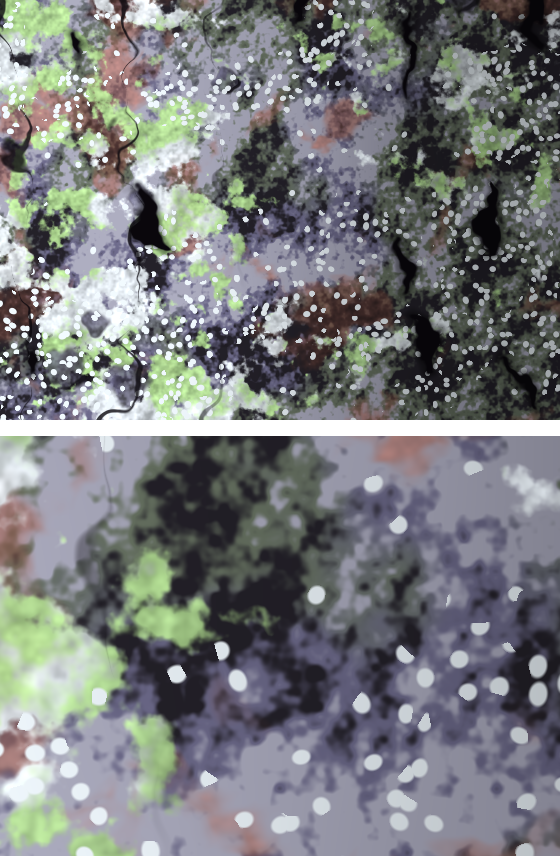
Top, the full canvas; bottom, a detail of the centre.
A Shadertoy shader for this texture:

```glsl
// Draws rough violet-grey tree bark crusted with green and white lichen, split by black gashes.
#define SEED 7.0
#define LICHEN_LEFT 0.445
#define LICHEN_RIGHT 0.65
#define GASH_CELL 0.27
#define GASH_SHARE 0.55
#define KNOB_CELL 0.19
#define SPECK_SCALE 52.0
#define GRAIN_SCALE 75.0
#define RELIEF 1.7
#define RIGHT_SHADE 0.72
const vec2 LIGHT_DIR = vec2(-0.85, 0.5);
const vec3 BLACK = vec3(0.035, 0.025, 0.045), SHADOW = vec3(0.13, 0.12, 0.15);
const vec3 VIOLET = vec3(0.40, 0.39, 0.51), GREY = vec3(0.63, 0.63, 0.70);
const vec3 OLIVE = vec3(0.38, 0.42, 0.36), RUST = vec3(0.50, 0.31, 0.27);
const vec3 GREEN = vec3(0.66, 0.82, 0.54), CHALK = vec3(0.88, 0.91, 0.93);

vec2 hash2(vec2 p) {
    vec3 q = fract((p.xyx + SEED) * vec3(0.1031, 0.1030, 0.0973));
    q += dot(q, q.yzx + 33.33);
    return fract((q.xx + q.yz) * q.zy);
}
float noise(vec2 p) {
    vec2 i = floor(p), f = fract(p);
    f = f * f * (3.0 - 2.0 * f);
    float low = mix(hash2(i).x, hash2(i + vec2(1, 0)).x, f.x);
    float high = mix(hash2(i + vec2(0, 1)).x, hash2(i + vec2(1, 1)).x, f.x);
    return mix(low, high, f.y);
}
vec2 noise2(vec2 p) { return vec2(noise(p), noise(p + 50.0)) - 0.5; }
float fbm(vec2 p) {
    float sum = 0.0, amp = 0.52;
    for (int i = 0; i < 5; i++, amp *= 0.5) {
        sum += amp * noise(p);
        p = mat2(1.6, 1.2, -1.2, 1.6) * p + 11.3;
    }
    return sum;
}
// Cell k of the 3 by 3 block around p
vec2 nearCell(vec2 p, int k) { return floor(p) + vec2(k % 3 - 1, k / 3 - 1); }

// Cellular noise: distance to the nearest point, and its random value
vec2 cellular(vec2 p) {
    vec2 best = vec2(9.0, 0.0);
    for (int k = 0; k < 9; k++) {
        vec2 cell = nearCell(p, k);
        float d = length(cell + hash2(cell) - p);
        if (d < best.x) best = vec2(d, hash2(cell + 91.0).y);
    }
    return best;
}
// Distance to scattered, tapered gashes that lean down to the right
float gashes(vec2 p) {
    float nearest = 1.0;
    for (int k = 0; k < 9; k++) {
        vec2 cell = nearCell(p / GASH_CELL, k);
        vec2 r = hash2(cell + 3.0), s = hash2(cell + 47.0);
        if (hash2(cell + 71.0).x > GASH_SHARE) continue;
        vec2 q = p - (cell + 0.2 + 0.6 * r) * GASH_CELL;
        float angle = -1.65 + 0.85 * s.x, reach = mix(0.02, 0.12, s.y * s.y);
        vec2 dir = vec2(cos(angle), sin(angle));
        float along = dot(q, dir);
        float across = dot(q, vec2(-dir.y, dir.x)) + 0.012 * sin(along * 45.0 + 6.0 * r.x);
        float width = mix(0.009, 0.025, r.y) * (1.0 - 0.6 * min(abs(along) / reach, 1.0));
        nearest = min(nearest, length(vec2(max(abs(along) - reach, 0.0), across)) - width);
    }
    return nearest;
}
// Round knobs, commoner on the right: cover, lighting, thrown shadow
vec3 knobs(vec2 p) {
    vec3 result = vec3(0.0);
    for (int k = 0; k < 9; k++) {
        vec2 cell = nearCell(p / KNOB_CELL, k), s = hash2(cell + 157.0);
        vec2 centre = (cell + 0.2 + 0.6 * hash2(cell + 133.0)) * KNOB_CELL;
        if (s.x > mix(0.1, 0.55, centre.x / 1.33)) continue;
        vec2 q = (p - centre) / mix(0.022, 0.052, s.y);
        float cover = smoothstep(1.1, 0.8, length(q));
        float thrown = smoothstep(1.1, 0.75, length(q - vec2(0.5, -0.25)));
        result = max(result, vec3(cover, cover * (0.5 + 0.5 * dot(q, LIGHT_DIR)), thrown));
    }
    return result;
}
void mainImage(out vec4 fragColor, in vec2 fragCoord) {
    vec2 p = fragCoord / iResolution.y;
    float toRight = smoothstep(0.3, 1.2, p.x + 0.12 * (noise(p * 4.0) - 0.5));
    vec2 wobble = noise2(p * 16.0), warped = p + 0.035 * wobble + 0.014 * noise2(p * 55.0);
    // Bark: broad mottling, side-lit relief and fine grain
    float grain = noise(p * GRAIN_SCALE) * 0.6 + noise(p * GRAIN_SCALE * 2.1) * 0.4 - 0.5;
    vec2 tilt = 0.065 * LIGHT_DIR;
    float relief = RELIEF * (fbm(p * 13.0 - tilt) - fbm(p * 13.0 + tilt));
    float tone = 0.56 + 1.2 * (fbm(warped * 8.0) - 0.5) + 0.5 * grain + relief - 0.16 * toRight;
    float moss = smoothstep(0.4, 0.6, fbm(p * 5.0 + 20.0) + 0.2 * toRight - 0.07);
    vec3 color = mix(SHADOW, mix(VIOLET, OLIVE, moss), smoothstep(0.22, 0.5, tone));
    color = mix(color, GREY, smoothstep(0.5, 0.72, tone));
    float rust = smoothstep(0.58, 0.7, fbm(warped * 7.0 + 64.0) + 0.06 * p.y * toRight);
    color = mix(color, RUST * (0.5 + tone), 0.65 * rust);
    // Knobs and their shadows
    vec3 knob = knobs(warped);
    color = mix(color, BLACK, 0.85 * knob.z * (1.0 - knob.x));
    float knobLight = clamp(knob.y + grain + relief, 0.0, 1.0);
    color = mix(color, mix(SHADOW, mix(VIOLET, RUST, rust), knobLight), 0.8 * knob.x);
    // Lichen crust, dense on the left
    float crust = 0.5 * fbm(warped * 4.5 + 31.0) + 0.5 * fbm(p * 21.0 + 7.0) + 0.08 * grain;
    float edge = mix(LICHEN_LEFT, LICHEN_RIGHT, smoothstep(0.1, 1.05, p.x)) - 0.03 * (p.y - 0.5);
    float lichen = smoothstep(edge - 0.025, edge + 0.045, crust) * (1.0 - 0.75 * knob.x);
    float greenness = smoothstep(0.43, 0.57, fbm(p * 7.0 + 40.0) + 0.15 * grain);
    vec3 lichenColor = mix(CHALK, GREEN, greenness) * (0.98 + 0.35 * grain + 0.6 * relief);
    color = mix(color, lichenColor, 0.92 * lichen);
    // Chalk specks in loose clusters
    vec2 speck = cellular(p * SPECK_SCALE + 0.8 * wobble);
    float cluster = smoothstep(0.5, 0.62, fbm(p * 5.0 + 90.0)) * 0.4 + 0.025;
    color = mix(color, CHALK, smoothstep(0.45, 0.3, speck.x) * step(speck.y, cluster));
    // Broken hairline cracks on the left, wide gashes, lamp falloff
    float crack = abs(fract(p.x * 4.0 + 0.9 * fbm(p * vec2(3, 4)) + 0.3 * wobble.x) - 0.5) / 4.0;
    crack -= 0.016 * (noise(p * 9.0 + 12.0) - 0.35);
    color = mix(color, BLACK, 0.8 * smoothstep(0.004, -0.003, crack) * smoothstep(0.6, 0.4, p.x));
    float gash = gashes(warped);
    color *= 1.0 - 0.4 * smoothstep(0.022, 0.0, gash);
    color = mix(color, BLACK, smoothstep(0.004, -0.004, gash));
    fragColor = vec4(clamp(color * mix(1.08, RIGHT_SHADE, toRight), 0.0, 1.0), 1.0);
}
```
